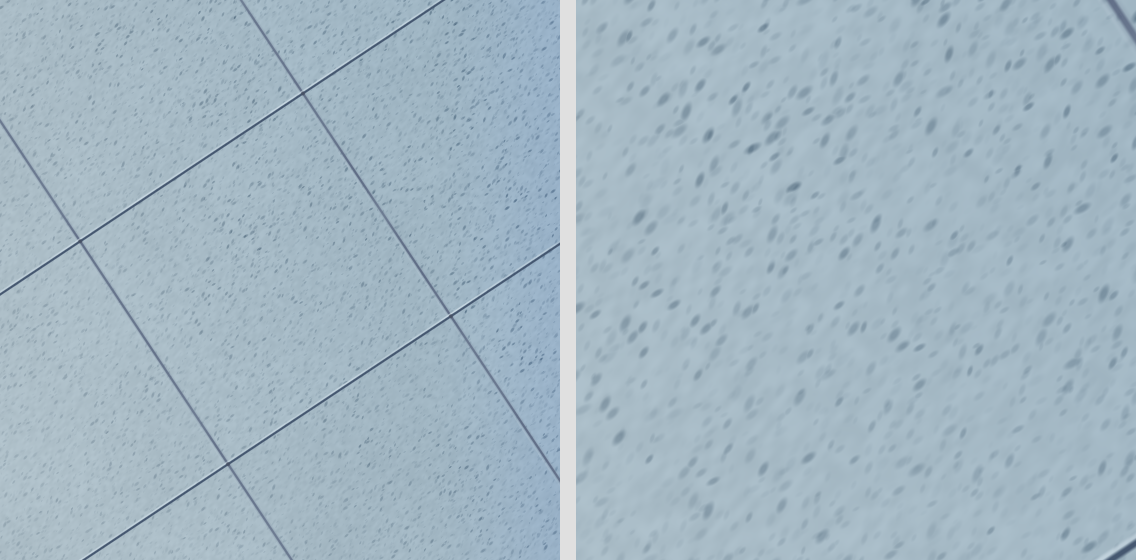
Left: the whole. Right: its middle third, enlarged.
Reproduce this texture procedurally as a WebGL 2 fragment shader.

```glsl
#version 300 es
precision highp float;
// Tilted square ceiling panels, pale blue-grey with fine slanted specks and thin dark joints.
uniform vec2 u_resolution;
out vec4 fragColor;

vec3 hash3(vec2 p) {
  vec3 q = fract(p.xyx * vec3(0.1031, 0.1030, 0.0973));
  q += dot(q, q.yxz + 33.33);
  return fract((q.xxy + q.yzz) * q.zyx);
}

float valueNoise(vec2 p) {
  vec2 i = floor(p), f = fract(p);
  f = f * f * (3.0 - 2.0 * f);
  return mix(mix(hash3(i).x, hash3(i + vec2(1, 0)).x, f.x),
             mix(hash3(i + vec2(0, 1)).x, hash3(i + vec2(1, 1)).x, f.x), f.y);
}

// Darkness of jittered oval specks, long along the x axis of p
float specks(vec2 p, float seed) {
  vec2 cell = floor(p);
  float dark = 0.0;
  for (int y = -1; y <= 1; y++)
    for (int x = -1; x <= 1; x++) {
      vec2 id = cell + vec2(x, y);
      vec3 h = hash3(id + seed);
      vec2 d = p - id - h.xy;
      d.y += (h.y - 0.5) * 0.6 * d.x;
      float size = mix(0.2, 0.36, h.x);
      float oval = length(d * vec2(0.6, 1.25)) / size;
      dark = max(dark, (1.0 - smoothstep(0.3, 1.2, oval)) * h.z * h.z * h.z);
    }
  return dark;
}

// Soft-edged stripe of the given half width
float stripe(float d, float halfWidth, float blur) {
  return 1.0 - smoothstep(halfWidth - blur, halfWidth + blur, abs(d));
}

void main() {
  vec2 p = gl_FragCoord.xy / u_resolution;
  float blur = max(0.0013, 0.7 / min(u_resolution.x, u_resolution.y));

  // Panel axes: x climbs to the right, y falls to the right
  float pitch = 0.4775;
  vec2 fromCorner = p - vec2(0.1432, 0.569);
  vec2 q = vec2(dot(fromCorner, vec2(0.833, 0.553)),
                dot(fromCorner, vec2(0.553, -0.833))) / pitch;
  vec2 panel = floor(q + 0.5 - 0.5);
  vec2 joint = (q - floor(q + 0.5)) * pitch;
  vec3 panelHash = hash3(panel + 17.0);

  // Light falls off from the left towards the right edge
  float shade = smoothstep(0.0, 1.15, p.x * 0.85 + p.y * 0.3);
  vec3 color = mix(vec3(0.682, 0.750, 0.786), vec3(0.622, 0.712, 0.768), shade);
  color += vec3(-0.02, -0.01, 0.025) * smoothstep(0.75, 1.05, p.x);
  color += 0.012 * (panelHash.x - 0.5);
  color += 0.018 * (valueNoise(p * 7.0) - 0.5);

  // Slanted grain and specks, stronger towards the upper right
  vec2 grain = mat2(0.64, -0.77, 0.77, 0.64) * p;
  float wear = mix(0.65, 1.1, smoothstep(0.2, 1.5, p.x + p.y));
  wear *= 0.7 + 0.6 * valueNoise(p * 11.0 + 5.0);
  float seed = floor(panelHash.y * 90.0);
  color += 0.035 * (valueNoise(grain * vec2(110, 210) + seed) - 0.5);
  float dark = 0.16 * specks(grain * 92.0, seed) + 0.07 * specks(grain * 125.0, seed + 31.0);
  color -= vec3(1.0, 0.95, 0.86) * dark * wear;

  // Falling joints: soft, violet-grey, with a faint pale rim
  float patchy = valueNoise(p * 16.0 + 40.0);
  float fall = joint.x;
  color = mix(color, vec3(0.53, 0.60, 0.67), 0.4 * stripe(fall, 0.0042, 0.002));
  color = mix(color, vec3(0.74, 0.80, 0.85), 0.35 * patchy * stripe(fall + 0.005, 0.0012, blur));
  color = mix(color, vec3(0.36, 0.41, 0.51), (0.65 + 0.3 * patchy) * stripe(fall, 0.0020, blur));

  // Climbing joints: crisp and darker, with a bright upper lip
  float climb = joint.y;
  color = mix(color, vec3(0.79, 0.85, 0.89), (0.35 + 0.6 * patchy) * stripe(climb + 0.0036, 0.0014, blur));
  color = mix(color, vec3(0.25, 0.32, 0.42), 0.95 * stripe(climb, 0.0019, blur));

  // Small dark gap where joints cross
  color = mix(color, vec3(0.28, 0.31, 0.38), 0.7 * (1.0 - smoothstep(0.002, 0.005, length(joint))));
  fragColor = vec4(color, 1.0);
}
```
